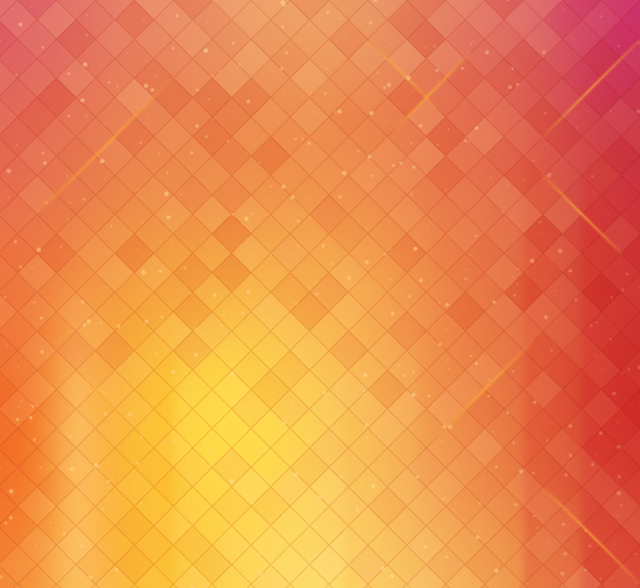
A Shadertoy shader for this background:

```glsl
#define CELL 0.0662
#define CROSSING vec2(0.394, 0.6355)
#define LINE_WIDTH 0.022
#define LINE_ALPHA 0.42
#define TILE_LIGHT 0.17
#define TILE_DARK 0.62
#define DOT_ALPHA 0.5
#define STREAK_ALPHA 0.6
#define GOLD vec3(1.0, 0.70, 0.24)
#define PALE vec3(1.0, 0.87, 0.62)

vec2 hash2(vec2 p) {
    vec3 h = fract(vec3(p.xyx) * vec3(0.1031, 0.1030, 0.0973));
    h += dot(h, h.yzx + 33.33);
    return fract((h.xx + h.yz) * h.zy);
}

// Smooth blend of five evenly spaced stops
vec3 ramp(float t, vec3 a, vec3 b, vec3 c, vec3 d, vec3 e) {
    vec4 offsets = vec4(0.0, 1.0, 2.0, 3.0) - 4.0 * t;
    vec4 w = exp(-2.2 * offsets * offsets);
    float last = exp(-2.2 * pow(4.0 - 4.0 * t, 2.0));
    return (a * w.x + b * w.y + c * w.z + d * w.w + e * last)
         / (dot(w, vec4(1.0)) + last);
}

// Mesh gradient, from yellow below to rose above
vec3 backdrop(vec2 uv) {
    float x = uv.x;
    vec3 bottom = ramp(x, vec3(0.95, 0.50, 0.20), vec3(0.99, 0.78, 0.22),
        vec3(1.0, 0.90, 0.46), vec3(0.96, 0.68, 0.33), vec3(0.86, 0.29, 0.22));
    vec3 low = ramp(x, vec3(0.94, 0.36, 0.13), vec3(0.99, 0.78, 0.20),
        vec3(0.99, 0.82, 0.38), vec3(0.93, 0.51, 0.27), vec3(0.80, 0.13, 0.14));
    vec3 middle = ramp(x, vec3(0.93, 0.43, 0.22), vec3(0.96, 0.64, 0.24),
        vec3(0.98, 0.72, 0.32), vec3(0.92, 0.48, 0.27), vec3(0.79, 0.17, 0.18));
    vec3 high = ramp(x, vec3(0.89, 0.40, 0.33), vec3(0.92, 0.52, 0.30),
        vec3(0.93, 0.53, 0.28), vec3(0.90, 0.42, 0.29), vec3(0.77, 0.15, 0.25));
    vec3 top = ramp(x, vec3(0.86, 0.34, 0.42), vec3(0.91, 0.52, 0.40),
        vec3(0.94, 0.67, 0.41), vec3(0.88, 0.45, 0.40), vec3(0.79, 0.15, 0.43));
    return ramp(uv.y, bottom, low, middle, high, top);
}

// Vertical band: crisp at its edge, fading over a signed width
float band(float x, float edge, float width) {
    float d = (x - edge) * sign(width);
    return smoothstep(-0.012, 0.012, d) * exp(-max(d, 0.0) / abs(width));
}

// Glint on a lattice line; v.x runs along it
float streak(vec2 v, float centre, float halfLength, float line) {
    float along = max(1.0 - abs(v.x - centre) / halfLength, 0.0);
    return sqrt(along) * exp(-pow((v.y - line) / 0.055, 2.0));
}

// One scattered dot per square, thinned out by chance
float dots(vec2 p, float size, float seed, float pixel) {
    vec2 id = floor(p / size);
    vec2 place = 0.12 + 0.76 * hash2(id + seed);
    vec2 kind = hash2(id + seed + 57.0);
    float radius = mix(0.0012, 0.0038, kind.x * kind.x);
    float d = length(p - (id + place) * size) - radius;
    float density = 0.52 + 0.18 * sin(4.0 * p.x + seed) * sin(7.0 * p.y);
    return step(kind.y, density) * (0.4 + 0.6 * kind.x)
         * smoothstep(pixel, -pixel, d);
}

void mainImage(out vec4 fragColor, in vec2 fragCoord) {
    vec2 uv = fragCoord / iResolution.xy;
    vec2 p = fragCoord / iResolution.y;
    float pixel = 1.0 / iResolution.y;
    vec3 color = backdrop(uv);

    // Yellow glow and soft vertical bands
    vec2 g = (uv - vec2(0.36, 0.29)) / vec2(0.13, 0.17);
    color = mix(color, vec3(1.0, 0.89, 0.28), 0.75 * exp(-dot(g, g)));
    float lower = 1.0 - smoothstep(0.25, 0.62, uv.y);
    float pale = exp(-pow((uv.x - 0.125) / 0.05, 2.0));
    color = mix(color, vec3(0.99, 0.79, 0.42), 0.65 * lower * pale);
    color = mix(color, vec3(0.99, 0.72, 0.13), 0.5 * lower * band(uv.x, 0.27, -0.06));
    color = mix(color, vec3(0.98, 0.72, 0.27), 0.28 * lower * band(uv.x, 0.54, 0.05));
    color = mix(color, vec3(0.98, 0.72, 0.38), 0.25 * lower * band(uv.x, 0.65, -0.05));
    float tall = 1.0 - smoothstep(0.55, 0.88, uv.y);
    color = mix(color, vec3(0.87, 0.25, 0.17), 0.35 * tall * band(uv.x, 0.82, 0.06));
    color = mix(color, vec3(0.82, 0.15, 0.15), 0.35 * tall * band(uv.x, 0.91, 0.09));

    // Diamond tiles with varied tints
    vec2 r = p - CROSSING;
    vec2 q = vec2(r.x + r.y, r.x - r.y) / CELL;
    vec2 tint = hash2(floor(q) + 91.0);
    float upper = smoothstep(0.1, 0.6, uv.y);
    color = mix(color, vec3(1.0, 0.84, 0.58), TILE_LIGHT * tint.x * tint.x);
    float dark = smoothstep(0.68, 1.0, tint.y) * mix(0.35, 1.0, upper);
    color *= mix(vec3(1.0), vec3(0.97, 0.79, 0.75), TILE_DARK * dark);

    // Lattice lines
    vec2 edge = abs(fract(q + 0.5) - 0.5);
    float blur = 1.42 * pixel / CELL;
    float line = 1.0 - smoothstep(LINE_WIDTH - 0.5 * blur,
                                  LINE_WIDTH + 0.5 * blur, min(edge.x, edge.y));
    color *= mix(vec3(1.0), vec3(0.90, 0.68, 0.60), LINE_ALPHA * line);

    // Golden glints, rising and then falling
    float glint = streak(q, -1.5, 3.6, -5.0) + streak(q, 8.3, 2.0, 2.0)
                + streak(q, 12.5, 2.6, 6.0) + streak(q, 1.9, 2.7, 11.0)
                + streak(q.yx, 0.8, 1.8, 8.0) + streak(q.yx, 9.0, 2.1, 9.0)
                + streak(q.yx, 17.5, 2.5, 1.0) + streak(q.yx, 1.5, 1.2, -8.0);
    color = mix(color, GOLD, STREAK_ALPHA * min(glint, 1.0));

    // Confetti dots
    float confetti = max(dots(p, 0.043, 3.0, pixel), dots(p + 0.02, 0.061, 19.0, pixel));
    color = mix(color, PALE, DOT_ALPHA * confetti * (1.0 - 0.5 * smoothstep(0.7, 1.0, uv.x)));

    fragColor = vec4(color, 1.0);
}
```
